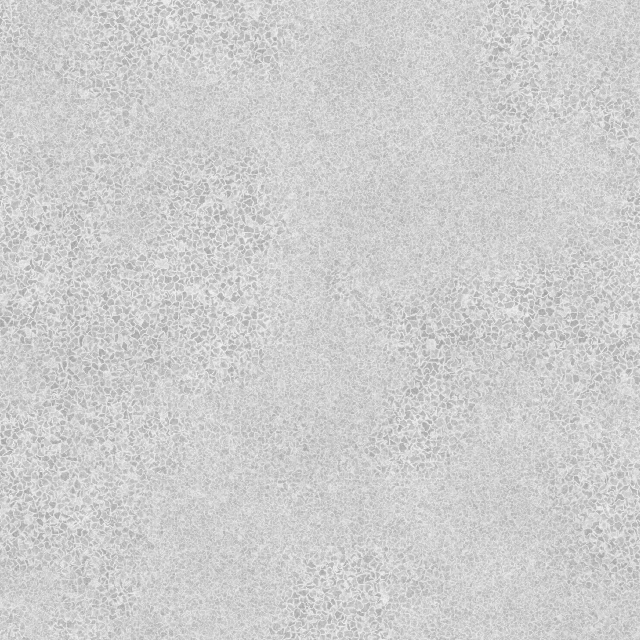
Write a three.js fragment shader that draws this texture.

```glsl
// Pale grey mineral surface: small dark grains in light veins, with softer worn patches.
varying vec2 vUv;

const float COARSE_CELLS = 104.0;
const float FINE_CELLS = 185.0;
const float BASE_TONE = 0.827;
const float GRAIN_DEPTH = 0.145;
const float VEIN_LIFT = 0.075;

vec2 hash2(vec2 p) {
  vec3 q = fract(vec3(p.xyx) * vec3(0.1031, 0.1030, 0.0973));
  q += dot(q, q.yzx + 33.33);
  return fract((q.xx + q.yz) * q.zy);
}

float valueNoise(vec2 p) {
  vec2 cell = floor(p);
  vec2 f = fract(p);
  f = f * f * (3.0 - 2.0 * f);
  float low = mix(hash2(cell).x, hash2(cell + vec2(1.0, 0.0)).x, f.x);
  float high = mix(hash2(cell + vec2(0.0, 1.0)).x, hash2(cell + vec2(1.0)).x, f.x);
  return mix(low, high, f.y);
}

float fbm(vec2 p) {
  float sum = 0.0;
  float weight = 0.5;
  for (int i = 0; i < 4; i++) {
    sum += weight * valueNoise(p);
    p = mat2(0.8, 0.6, -0.6, 0.8) * p * 2.03 + 17.3;
    weight *= 0.5;
  }
  return sum / 0.9375;
}

// Returns the gap between the two nearest cell centres and the shade of the nearest.
vec2 grainCells(vec2 p) {
  vec2 cell = floor(p);
  float nearest = 8.0;
  float second = 8.0;
  float shade = 0.0;
  for (int y = -1; y <= 1; y++) {
    for (int x = -1; x <= 1; x++) {
      vec2 id = cell + vec2(float(x), float(y));
      float d = length(id + hash2(id) - p);
      if (d < nearest) {
        second = nearest;
        nearest = d;
        shade = hash2(id + 71.7).y;
      } else {
        second = min(second, d);
      }
    }
  }
  return vec2(second - nearest, shade);
}

// Tone offset of one layer: dark grain bodies and bright ragged veins.
float grainLayer(vec2 uv, float cells, float warp) {
  vec2 p = uv * cells;
  vec2 wobble = vec2(valueNoise(p * 1.7), valueNoise(p * 1.7 + 43.0)) - 0.5;
  vec2 grain = grainCells(p + warp * wobble);
  float body = smoothstep(0.08, 0.5, grain.x) * mix(0.35, 1.0, grain.y);
  float vein = 1.0 - smoothstep(0.0, 0.3, grain.x);
  vein *= mix(0.5, 1.2, valueNoise(p * 0.8 + 9.0));
  return VEIN_LIFT * vein - GRAIN_DEPTH * body;
}

void main() {
  // Broad patches decide where the coarse grains show.
  float patchNoise = fbm(vUv * 6.5 + 3.7);
  float coarseness = smoothstep(0.28, 0.62, patchNoise);
  float clouds = fbm(vUv * 9.0 + 51.0) - 0.5;

  float coarse = grainLayer(vUv, COARSE_CELLS, 0.8);
  float fine = grainLayer(vUv + 2.3, FINE_CELLS, 0.7);
  float relief = coarse * mix(0.3, 0.95, coarseness) + fine * mix(0.5, 0.3, coarseness);

  // Powdery speckle over everything.
  float speckle = valueNoise(vUv * 250.0) + valueNoise(vUv * 430.0 + 11.0) - 1.0;

  float tone = BASE_TONE + relief + 0.05 * clouds + 0.045 * speckle;
  gl_FragColor = vec4(vec3(clamp(tone, 0.62, 0.94)), 1.0);
}
```
